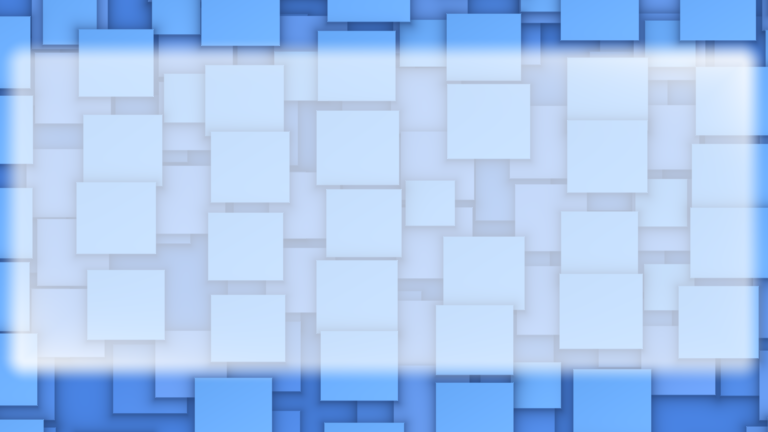
Give the GLSL for this background, as a Shadertoy shader.

```glsl
// Layered blue square tiles with soft shadows beneath a frosted white panel.

const float ASPECT = 16.0 / 9.0;
const vec2 PITCH = vec2(0.28, 0.18);           // column and row spacing
const vec2 LARGE = vec2(0.091, 0.082);         // tile half sizes
const vec2 MEDIUM = vec2(0.086, 0.080);
const vec2 SMALL = vec2(0.059, 0.054);
const float JITTER = 0.022;
const float SHADOW_REACH = 0.014;
const float SHADOW_DROP = 0.004;
const float SHADOW_STRENGTH = 0.55;

const vec3 BASE_BLUE = vec3(0.29, 0.52, 0.90);
const vec3 BACK_BLUE = vec3(0.33, 0.56, 0.93);
const vec3 MID_BLUE = vec3(0.42, 0.63, 0.97);
const vec3 FRONT_BLUE = vec3(0.43, 0.69, 1.0);
const vec3 SHADOW_BLUE = vec3(0.14, 0.25, 0.45);

const vec2 PANEL_CENTER = vec2(0.886, 0.488);  // measured from the top left
const vec2 PANEL_HALF = vec2(0.861, 0.373);
const float PANEL_ROUND = 0.035;
const float PANEL_BLUR = 0.028;
const float PANEL_OPACITY = 0.62;
const float EDGE_GLOW = 0.07;
const float CORNER_GLOW = 0.28;

// Vertical phase of each front column, in rows
const float COLUMN_PHASE[7] = float[7](0.78, 0.88, 0.20, 0.82, 0.49, 0.10, 0.20);

float hash(vec2 p) {
    return fract(sin(dot(p, vec2(127.1, 311.7))) * 43758.5453);
}

float boxDistance(vec2 p, vec2 halfSize) {
    vec2 d = abs(p) - halfSize;
    return length(max(d, 0.0)) + min(max(d.x, d.y), 0.0);
}

float columnPhase(float column, float seed) {
    if (seed == 0.0) return COLUMN_PHASE[clamp(int(column), 0, 6)];
    return hash(vec2(column, seed));
}

// Paints one layer of staggered columns; shift moves it sideways in columns
void paintTiles(inout vec3 color, vec2 p, float shift, vec2 halfSize,
                float density, vec3 tint, float seed) {
    float pixel = 1.0 / iResolution.y;
    float nearColumn = floor(p.x / PITCH.x - shift + 0.5);
    for (int i = -1; i <= 1; i++) {
        float column = nearColumn + float(i);
        float phase = columnPhase(column, seed);
        float nearRow = floor(p.y / PITCH.y - phase + 0.5);
        for (int j = -1; j <= 1; j++) {
            float row = nearRow + float(j);
            vec2 id = vec2(column, row) + seed * 17.0;
            if (hash(id + 5.3) > density) continue;

            vec2 center = vec2(column + shift, row + phase) * PITCH;
            center += (vec2(hash(id), hash(id + 9.1)) - 0.5) * 2.0 * JITTER;
            vec2 size = halfSize * mix(0.93, 1.06, hash(id + 2.7));
            vec2 local = p - center;

            // Soft shadow, then the tile face with a faint diagonal sheen
            float shade = boxDistance(local - vec2(0.0, SHADOW_DROP), size);
            float shadow = exp(-max(shade, 0.0) / SHADOW_REACH);
            color = mix(color, SHADOW_BLUE, SHADOW_STRENGTH * shadow);
            float d = boxDistance(local, size);
            float sheen = dot(local / size, vec2(0.012, 0.018));
            color = mix(color, tint + sheen, smoothstep(pixel, -pixel, d));
        }
    }
}

// White veil with blurred borders and two brighter opposite corners
vec3 frostPanel(vec3 color, vec2 p) {
    float d = boxDistance(p - PANEL_CENTER, PANEL_HALF - PANEL_ROUND) - PANEL_ROUND;
    float cover = 1.0 - smoothstep(-PANEL_BLUR, PANEL_BLUR, d);
    vec2 side = vec2(p.x / ASPECT - 0.5, 0.5 - p.y) * 2.0;
    float corner = smoothstep(0.1, 0.75, side.x * side.y);
    float glow = EDGE_GLOW * exp(min(d, 0.0) / 0.05)
               + CORNER_GLOW * corner * exp(min(d, 0.0) / 0.12);
    return mix(color, vec3(1.0), cover * (PANEL_OPACITY + glow));
}

void mainImage(out vec4 fragColor, in vec2 fragCoord) {
    vec2 uv = fragCoord / iResolution.xy;
    vec2 p = vec2(uv.x * ASPECT, 1.0 - uv.y);

    // Tiles from back to front
    vec3 color = BASE_BLUE;
    paintTiles(color, p, 0.2, MEDIUM, 0.75, BACK_BLUE, 3.0);
    paintTiles(color, p, 0.55, MEDIUM, 0.75, MID_BLUE, 1.0);
    paintTiles(color, p, 0.5, SMALL, 0.35, FRONT_BLUE, 2.0);
    paintTiles(color, p, 0.0, LARGE, 0.88, FRONT_BLUE, 0.0);

    fragColor = vec4(clamp(frostPanel(color, p), 0.0, 1.0), 1.0);
}
```
